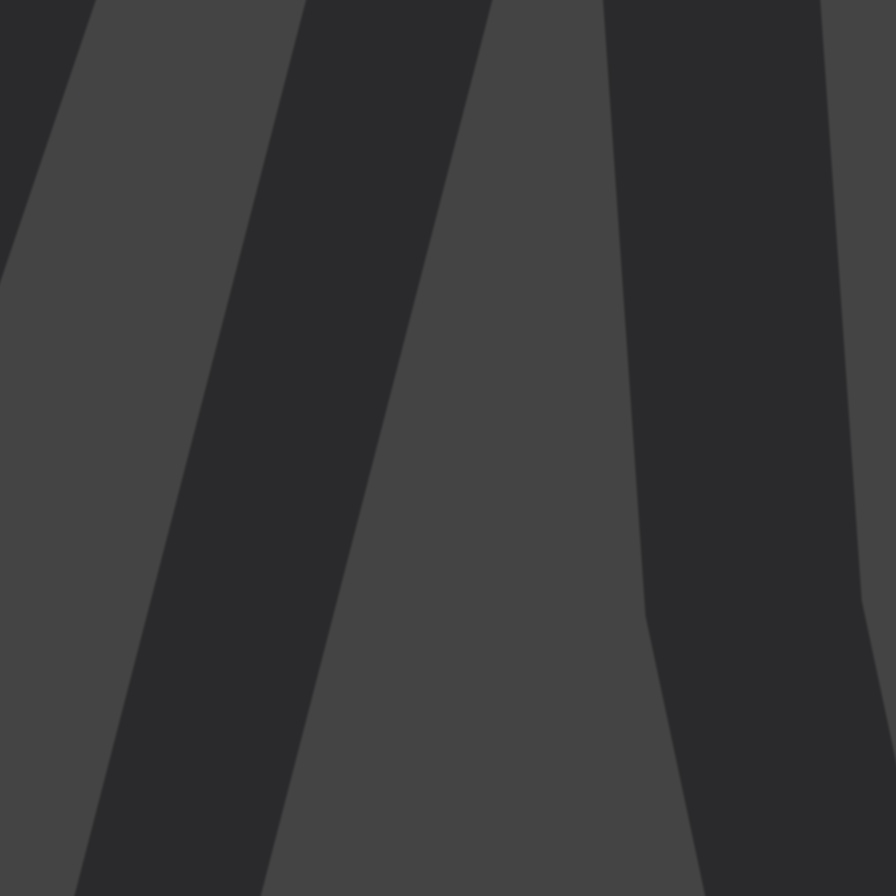
Give the GLSL for this pattern, as a Shadertoy shader.

```glsl
// Broad charcoal bands on a grey ground: a cut corner, a leaning straight
// stripe and a stripe that bends outward near the bottom. Each edge is a
// line x(depth), and the bend is the maximum of two such lines.

// Soft coverage to the right of a line; slope is dx per unit of depth.
float rightOf(float x, float edge, float slope) {
    float dist = (x - edge) * inversesqrt(1.0 + slope * slope);
    return smoothstep(-0.0025, 0.0025, dist);
}

// Coverage to the right of an edge that bends from a steep to a flatter line.
float rightOfBend(float x, float depth, float steepStart, float flatStart) {
    float steep = rightOf(x, steepStart + 0.069 * depth, 0.069);
    float flatter = rightOf(x, flatStart + 0.213 * depth, 0.213);
    return min(steep, flatter);
}

void mainImage(out vec4 fragColor, in vec2 fragCoord) {
    vec2 uv = fragCoord / iResolution.xy;
    float depth = 1.0 - uv.y; // distance down from the top

    // Dark corner at the upper left
    float corner = 1.0 - rightOf(uv.x, 0.107 - 0.339 * depth, -0.339);

    // Leaning straight stripe
    float axis = 0.4455 - 0.2585 * depth;
    float leaning = rightOf(uv.x, axis - 0.104, -0.2585)
                  - rightOf(uv.x, axis + 0.104, -0.2585);

    // Bent stripe on the right
    float bent = rightOfBend(uv.x, depth, 0.673, 0.574)
               - rightOfBend(uv.x, depth, 0.9155, 0.819);

    vec3 ground = vec3(0.267);
    vec3 charcoal = vec3(0.165, 0.165, 0.173);
    float dark = clamp(corner + leaning + bent, 0.0, 1.0);
    fragColor = vec4(mix(ground, charcoal, dark), 1.0);
}
```
